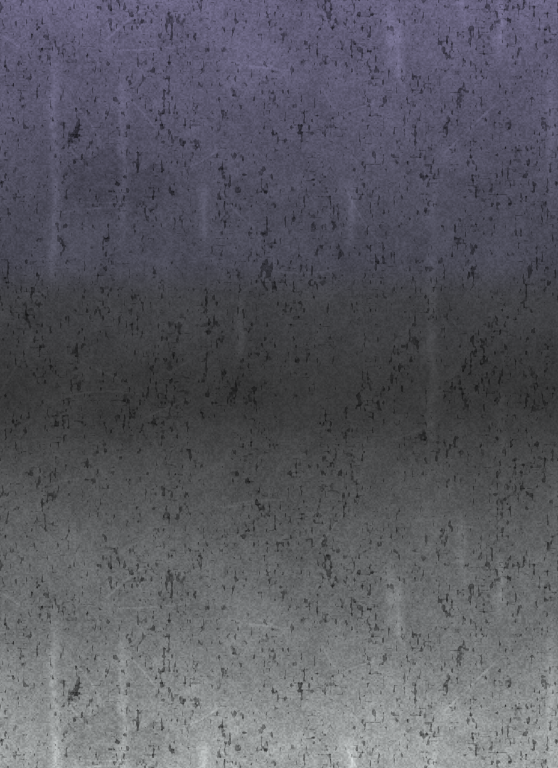
This texture is drawn by a WebGL 1 fragment shader. Its source:

```glsl
precision highp float;
// Weathered metal sheet: violet to charcoal to silver, with drips, pits and scratches.
uniform vec2 u_resolution;

#define GRAIN_AMOUNT 0.20
#define MOTTLE_AMOUNT 0.10
#define CLOUD_AMOUNT 0.26
#define PIT_DEPTH 0.36
#define DASH_DEPTH 0.20
#define PATCH_DEPTH 0.17
#define DRIP_LIGHT 0.19
#define DRIP_WIDTH 0.0115
#define DRIP_COLUMNS 15.0
#define SCRATCH_LIGHT 0.10
#define SCRATCH_COUNT 30

float hash(vec2 p) {
  vec3 q = fract(vec3(p.xyx) * 0.1031);
  q += dot(q, q.yzx + 33.33);
  return fract((q.x + q.y) * q.z);
}

// Value noise that repeats every unit; freq must be whole numbers.
float noise(vec2 p, vec2 freq) {
  vec2 q = p * freq;
  vec2 i = floor(q);
  vec2 f = fract(q);
  f = f * f * (3.0 - 2.0 * f);
  vec2 a = mod(i, freq);
  vec2 b = mod(i + 1.0, freq);
  vec2 seed = freq * 1.37;
  return mix(mix(hash(a + seed), hash(vec2(b.x, a.y) + seed), f.x),
             mix(hash(vec2(a.x, b.y) + seed), hash(b + seed), f.x), f.y);
}

float clouds(vec2 p) {
  return 0.35 * noise(p, vec2(9.0)) + 0.3 * noise(p, vec2(21.0))
       + 0.2 * noise(p, vec2(43.0)) + 0.15 * noise(p, vec2(87.0));
}

// Shortest offset on the repeating tile.
vec2 wrapped(vec2 d) {
  return fract(d + 0.5) - 0.5;
}

// Soft vertical run mark, ragged along its sides.
float drip(vec2 p, vec2 centre, float halfLength) {
  vec2 d = wrapped(p - centre);
  d.x += 0.007 * (noise(p, vec2(12.0, 26.0)) - 0.5);
  float across = exp(-d.x * d.x / (DRIP_WIDTH * DRIP_WIDTH * 0.5));
  float along = 1.0 - smoothstep(halfLength * 0.55, halfLength * 1.15, abs(d.y));
  return across * along * (0.45 + 0.7 * noise(p, vec2(90.0, 45.0)));
}

float drips(vec2 p) {
  // Long runs and the brightest short ones
  float sum = drip(p, vec2(0.097, 0.305), 0.22);
  sum += 0.9 * drip(p, vec2(0.221, 0.275), 0.16);
  sum += drip(p, vec2(0.775, 0.575), 0.26);
  sum += 1.2 * drip(p, vec2(0.712, 0.090), 0.06);
  sum += drip(p, vec2(0.897, 0.050), 0.06);
  sum += 0.7 * drip(p, vec2(0.900, 0.760), 0.07);
  sum += 0.7 * drip(p, vec2(0.988, 0.240), 0.14);
  // Short runs, one per column
  for (int i = 5; i < 13; i++) {
    float k = float(i);
    float j = k - 5.0;
    float y = fract(0.376 - 0.2292 * j + 0.4332 * j * j);
    float strength = (i == 7 || i == 8 || i == 11) ? 0.2 : 0.9;
    sum += strength * drip(p, vec2((k + 0.45) / DRIP_COLUMNS, y), 0.065);
  }
  return sum;
}

// Fine bent scratches scattered over the tile
float scratches(vec2 p) {
  float sum = 0.0;
  for (int i = 0; i < SCRATCH_COUNT; i++) {
    float k = float(i) + 3.0;
    vec2 d = wrapped(p - vec2(hash(vec2(k, 1.7)), hash(vec2(k, 8.3))));
    float angle = (hash(vec2(k, 4.1)) - 0.5) * 2.2;
    float c = cos(angle);
    float s = sin(angle);
    d = vec2(c * d.x + s * d.y, c * d.y - s * d.x);
    float bend = (hash(vec2(k, 6.9)) - 0.5) * 5.0;
    float reach = 0.03 + 0.07 * hash(vec2(k, 2.3));
    float line = 1.0 - smoothstep(0.0005, 0.0032, abs(d.y - bend * d.x * d.x));
    sum += line * (1.0 - smoothstep(reach * 0.4, reach, abs(d.x)));
  }
  return min(sum, 1.0);
}

// Vertical colour ramp, t runs from top to bottom
vec3 ramp(float t) {
  vec3 c = mix(vec3(0.405, 0.387, 0.50), vec3(0.342, 0.333, 0.415), smoothstep(-0.06, 0.20, t));
  c = mix(c, vec3(0.285, 0.285, 0.335), smoothstep(0.12, 0.34, t));
  c = mix(c, vec3(0.247, 0.249, 0.262), smoothstep(0.33, 0.40, t));
  c = mix(c, vec3(0.216, 0.217, 0.220), smoothstep(0.40, 0.51, t));
  c = mix(c, vec3(0.285, 0.288, 0.292), smoothstep(0.51, 0.62, t));
  c = mix(c, vec3(0.410, 0.418, 0.423), smoothstep(0.58, 0.79, t));
  return mix(c, vec3(0.615, 0.628, 0.628), smoothstep(0.75, 1.02, t));
}

void main() {
  float t = 1.0 - gl_FragCoord.y / u_resolution.y;
  vec2 p = vec2(gl_FragCoord.x, u_resolution.y - gl_FragCoord.y) / u_resolution.x;

  float cloud = clouds(p);
  float shade = 1.02 + CLOUD_AMOUNT * (cloud - 0.5);
  shade += GRAIN_AMOUNT * (noise(p, vec2(371.0, 367.0)) - 0.5);
  shade += MOTTLE_AMOUNT * (noise(p, vec2(163.0, 149.0)) - 0.5);

  // Small upright pits and faint level dashes, crumbled and gathered in clusters
  float cluster = noise(p + 0.31, vec2(38.0, 15.0)) - 0.5;
  float crumble = noise(p, vec2(331.0, 227.0)) - 0.5;
  float pits = smoothstep(0.75, 1.02, noise(p, vec2(211.0, 79.0)) + 0.28 * cluster + 0.40 * crumble);
  float dashes = smoothstep(0.82, 1.05, noise(p, vec2(89.0, 241.0)) + 0.25 * cluster + 0.35 * crumble);
  shade -= PIT_DEPTH * pits + DASH_DEPTH * dashes;

  // Darker corroded area
  vec2 d = wrapped(p - vec2(0.20, 0.31)) / vec2(0.15, 0.09);
  float corroded = (1.0 - smoothstep(0.4, 1.2, length(d))) * smoothstep(0.42, 0.58, cloud);
  shade -= PATCH_DEPTH * corroded;

  shade += DRIP_LIGHT * drips(p) + SCRATCH_LIGHT * scratches(p);
  gl_FragColor = vec4(clamp(ramp(t) * shade, 0.0, 1.0), 1.0);
}
```
